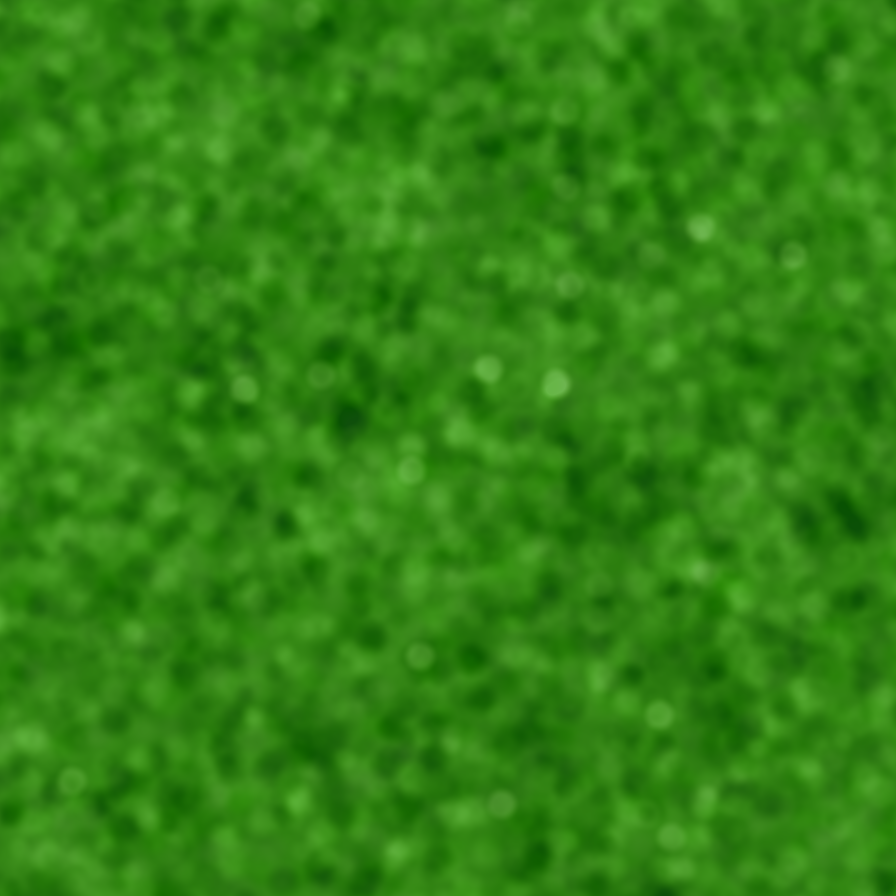
Write a three.js fragment shader that draws this texture.

```glsl
// Soft, out-of-focus green foliage: layers of blurred round grains, lighter or
// darker at random, are summed into one tone that a curved green ramp colours.
// A greyish tint and a few pale discs of light vary the hue.
varying vec2 vUv;

// Colour ramp: MID + SLOPE * tone + CURVE * tone^2, tone in standard deviations
const vec3 MID_GREEN = vec3(0.185, 0.503, 0.068);
const vec3 TONE_SLOPE = vec3(0.058, 0.067, 0.038);
const vec3 TONE_CURVE = vec3(0.002, 0.000, 0.007);
const vec3 GREY_TINT = vec3(0.026, -0.006, 0.036);

// Cells across the canvas for each layer
const float PATCH_CELLS = 13.0;
const float GRAIN_CELLS = 36.0;
const float FINE_CELLS = 52.0;
const float TINT_CELLS = 40.0;
const float GLOW_CELLS = 22.0;

// Strength of each layer in the tone
const float PATCH_GAIN = 0.85;
const float GRAIN_GAIN = 1.4;
const float FINE_GAIN = 0.65;
const float GLOW_GAIN = 1.6;

// Grain shape, in cells
const float GRAIN_RADIUS = 0.88;
const float GRAIN_CORE = 0.2;
const float GLOW_RADIUS = 0.46;
const float GLOW_CORE = 0.45;
const float GLOW_SHARE = 0.05;

vec3 hash3(vec2 p) {
  vec3 q = fract(p.xyx * vec3(0.1031, 0.1030, 0.0973));
  q += dot(q, q.yxz + 33.33);
  return fract((q.xxy + q.yzz) * q.zyx);
}

// Disc that fades from its core (a share of the radius) to its rim
float softDisc(float dist, float radius, float core) {
  return 1.0 - smoothstep(core * radius, radius, dist);
}

// Sum of scattered soft grains, each with a random weight from -1 to 1
float grains(vec2 uv, float cells, float seed) {
  vec2 p = uv * cells;
  vec2 cell = floor(p);
  float sum = 0.0;
  for (int y = -1; y <= 1; y++) {
    for (int x = -1; x <= 1; x++) {
      vec2 id = cell + vec2(float(x), float(y));
      vec3 rnd = hash3(id + seed);
      float dist = length(p - id - rnd.xy);
      sum += (2.0 * rnd.z - 1.0) * softDisc(dist, GRAIN_RADIUS, GRAIN_CORE);
    }
  }
  return sum;
}

// Rare discs of light, with crisper edges than the grains
float glows(vec2 uv, float seed) {
  vec2 p = uv * GLOW_CELLS;
  vec2 cell = floor(p);
  float light = 0.0;
  for (int y = -1; y <= 1; y++) {
    for (int x = -1; x <= 1; x++) {
      vec2 id = cell + vec2(float(x), float(y));
      vec3 rnd = hash3(id + seed);
      float strength = smoothstep(1.0 - GLOW_SHARE, 1.0, rnd.z) * 0.6 + 0.4;
      float lit = step(1.0 - GLOW_SHARE, rnd.z) * strength;
      float dist = length(p - id - rnd.xy);
      light = max(light, lit * softDisc(dist, GLOW_RADIUS, GLOW_CORE));
    }
  }
  return light;
}

void main() {
  // Brightness from coarse patches, main grains and fine detail
  float tone = PATCH_GAIN * grains(vUv, PATCH_CELLS, 17.0)
             + GRAIN_GAIN * grains(vUv, GRAIN_CELLS, 71.0)
             + FINE_GAIN * grains(vUv, FINE_CELLS, 139.0);

  // Pale discs and uneven saturation
  float glow = glows(vUv, 211.0);
  float grey = 0.7 * grains(vUv, TINT_CELLS, 307.0) + 0.9 * glow;
  tone += GLOW_GAIN * glow;
  tone = clamp(tone, -2.8, 3.2);

  vec3 color = MID_GREEN + TONE_SLOPE * tone + TONE_CURVE * tone * tone;
  color += GREY_TINT * grey;
  gl_FragColor = vec4(clamp(color, 0.0, 1.0), 1.0);
}
```
